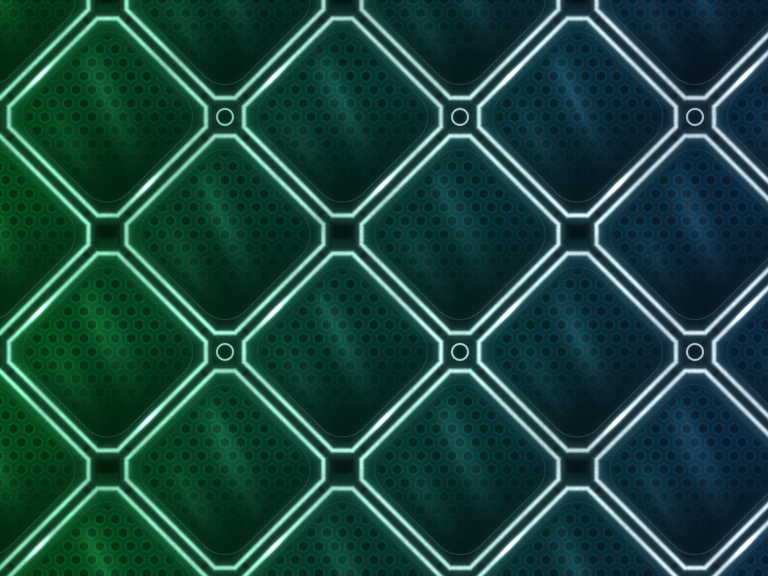
Write a Shadertoy shader that draws this pattern.

```glsl
// Neon lattice of chamfered diamond panels over a green-to-blue gradient.
// Two interleaved square lattices give the panels; distance functions draw
// the glowing frames, thin rims, honeycomb inlay, rings and strut notches.

const float PERIOD = 0.408;                  // repeat size, in canvas heights
const vec2  RING_ORIGIN = vec2(0.3906, 0.389);
// Lengths below are in repeat units.
const float PANEL_REACH = 0.4617;            // diamond half diagonal
const float PANEL_CUT = 0.419;               // chamfer of its corners
const float LINE_HALF = 0.0095;
const float GLOW_FALLOFF = 0.017;
const float RIM_HALF = 0.292;
const float RIM_ROUND = 0.123;
const float RING_RADIUS = 0.034;
const float HEX_PER_REPEAT = 15.0;
const float HEX_STRENGTH = 0.075;
const float GRAIN = 0.10;

const vec3 BASE_LEFT  = vec3(0.010, 0.265, 0.095);
const vec3 BASE_MID   = vec3(0.018, 0.200, 0.170);
const vec3 BASE_RIGHT = vec3(0.035, 0.150, 0.235);
const vec3 NEON_LEFT  = vec3(0.48, 0.82, 0.68);
const vec3 NEON_RIGHT = vec3(0.73, 0.82, 0.86);

float hash(vec2 p) {
    vec3 q = fract(vec3(p.xyx) * 0.1031);
    q += dot(q, q.yzx + 33.33);
    return fract((q.x + q.y) * q.z);
}

float noise(vec2 p) {
    vec2 i = floor(p), f = fract(p);
    f = f * f * (3.0 - 2.0 * f);
    return mix(mix(hash(i), hash(i + vec2(1, 0)), f.x),
               mix(hash(i + vec2(0, 1)), hash(i + 1.0), f.x), f.y);
}

vec2 nearest(vec2 p) { return p - floor(p + 0.5); }

float chamferedDiamond(vec2 p) {
    p = abs(p);
    return max((p.x + p.y - PANEL_REACH) * 0.7071, max(p.x, p.y) - PANEL_CUT);
}

float roundedDiamond(vec2 p) {
    vec2 q = abs(vec2(p.x + p.y, p.y - p.x) * 0.7071) - RIM_HALF + RIM_ROUND;
    return length(max(q, 0.0)) + min(max(q.x, q.y), 0.0) - RIM_ROUND;
}

// Distance from the nearest hexagon centre; 0.5 at the cell border.
float hexRadius(vec2 p) {
    vec2 s = vec2(1.0, 1.7320508);
    vec2 a = mod(p, s) - 0.5 * s;
    vec2 b = mod(p - 0.5 * s, s) - 0.5 * s;
    vec2 h = abs(dot(a, a) < dot(b, b) ? a : b);
    return max(h.x, 0.5 * h.x + 0.866 * h.y);
}

float stroke(float d, float halfWidth, float aa) {
    return 1.0 - smoothstep(halfWidth - aa, halfWidth + aa, abs(d));
}

float bump(float x, float width) { return exp(-x * x / (width * width)); }

void mainImage(out vec4 fragColor, in vec2 fragCoord) {
    vec2 uv = fragCoord / iResolution.y;
    float across = fragCoord.x / iResolution.x;
    float aa = 0.8 / (iResolution.y * PERIOD);
    vec2 u = (uv - RING_ORIGIN) / PERIOD;

    // Panel holding this point, and the two kinds of lattice node
    vec2 p = nearest(u - vec2(0.5, 0.0));
    bool evenPanel = abs(p.x) + abs(p.y) < 0.5;
    if (!evenPanel) p = nearest(u - vec2(0.0, 0.5));
    vec2 panelId = floor((u - p) * 2.0 + 0.5);
    vec2 ringNode = nearest(u), plainNode = nearest(u - 0.5);
    float d = chamferedDiamond(p);

    // Canvas-wide colour, greenest toward the lower left
    float tone = clamp(across + 0.10 * (uv.y - 0.5), 0.0, 1.0);
    vec3 base = mix(BASE_LEFT, BASE_MID, smoothstep(0.0, 0.5, tone));
    base = mix(base, BASE_RIGHT, smoothstep(0.4, 1.0, tone));
    vec3 neon = mix(NEON_LEFT, NEON_RIGHT, smoothstep(0.0, 0.95, tone));

    // Panel: shading, honeycomb, slanted sheen and thin rim
    float inside = 1.0 - smoothstep(-aa, aa, d);
    float rim = roundedDiamond(p);
    float upper = smoothstep(-0.38, 0.12, p.y - 0.25 * p.x);
    vec3 panel = base * mix(0.55, 0.98, upper);
    float hexMask = upper * smoothstep(0.0, -0.035, rim);
    float hexAa = aa * HEX_PER_REPEAT;
    float hexR = hexRadius(p * HEX_PER_REPEAT);
    panel += stroke(hexR - 0.33, 0.075, hexAa) * hexMask * HEX_STRENGTH * (base * 2.0 + 0.12);
    panel *= 1.0 - 0.3 * hexMask * (1.0 - smoothstep(0.22, 0.28, hexR));
    float slant = dot(p, vec2(0.91, 0.41)) + 0.03 * (hash(panelId) - 0.5);
    float sheen = bump(slant - 0.03, 0.055) * bump(p.y - 0.10, 0.24)
                + 0.6 * bump(slant + 0.19, 0.06) * bump(p.y + 0.12, 0.16);
    sheen *= 0.7 + 0.6 * noise(vec2(slant * 40.0, p.y * 4.0) + panelId * 7.0);
    panel += sheen * smoothstep(0.0, -0.08, rim) * (0.045 + 0.30 * base);
    panel += stroke(rim, 0.0025, aa) * mix(0.16, 0.06, upper) * neon;

    // Struts, dark notches, plates and rings at the crossings
    vec3 strut = base * 0.62;
    float ringDist = length(ringNode), plainDist = length(plainNode);
    float nodeDist = min(ringDist, plainDist);
    strut *= 1.0 - 0.5 * stroke(nodeDist - 0.125, 0.010, aa * 2.0);
    vec2 plate = abs(plainNode) - vec2(0.052, 0.040);
    strut *= 1.0 - 0.35 * (1.0 - smoothstep(-0.006, 0.006, max(plate.x, plate.y)));
    strut += base * 0.35 * stroke(plainNode.y + 0.030, 0.014, 0.01) * stroke(plainNode.x, 0.045, aa);
    vec3 color = mix(strut, panel, inside);

    // Neon frame with halo, hot core and a glint on alternate panels
    float wear = 0.92 + 0.16 * noise(u * 9.0);
    color += neon * 0.42 * exp(-abs(d) / GLOW_FALLOFF) * wear;
    vec3 lineColor = neon * (0.92 + 0.20 * bump(d, 0.006)) * wear;
    color = mix(color, lineColor, stroke(d, LINE_HALF, aa + 0.003));
    vec2 g = p - vec2(0.172, -0.290);
    float glint = bump(g.x + g.y, 0.085) * bump(d, 0.012) * float(evenPanel);
    color += 0.45 * glint;
    float ring = ringDist - RING_RADIUS;
    color += neon * 0.12 * exp(-abs(ring) / 0.012);
    color = mix(color, neon * 0.96, stroke(ring, 0.0042, aa));

    // Fine surface grain and broad unevenness
    color *= 1.0 + GRAIN * (noise(uv * 300.0) - 0.5) + 0.12 * (noise(uv * 5.0) - 0.5);
    fragColor = vec4(clamp(color, 0.0, 1.0), 1.0);
}
```
